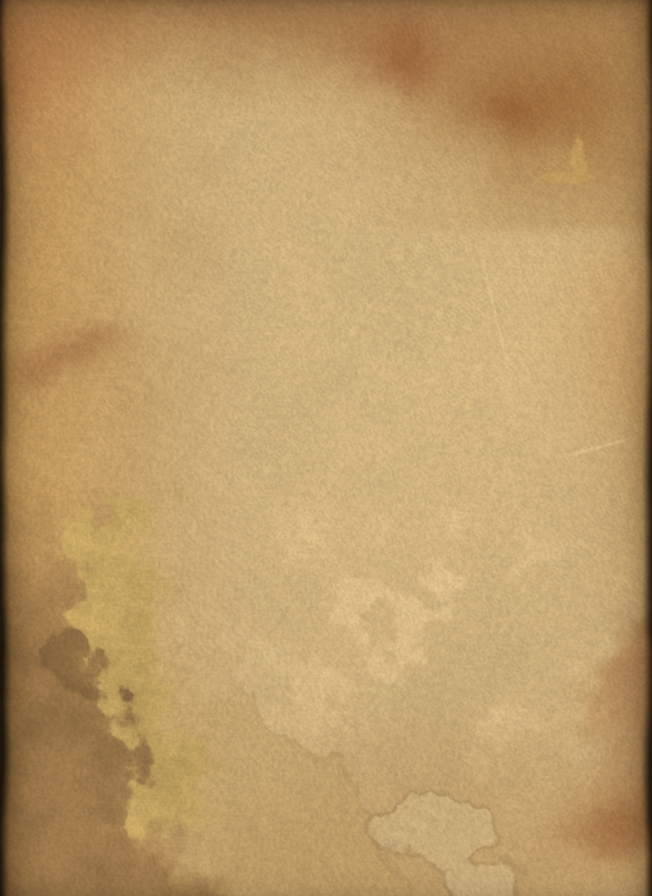
Write a Shadertoy shader that draws this texture.

```glsl
// Aged parchment: a warm cream sheet with dark burnt sides, reddish stains and pale peeled patches.
// Noise-warped ellipses and bands make the stains; rotated fine value noise makes the paper grain.

float hash(vec2 p) {
    return fract(sin(dot(p, vec2(127.1, 311.7))) * 43758.5453);
}

float noise(vec2 p) {
    vec2 i = floor(p), f = fract(p);
    f = f * f * (3.0 - 2.0 * f);
    return mix(mix(hash(i), hash(i + vec2(1, 0)), f.x),
               mix(hash(i + vec2(0, 1)), hash(i + vec2(1, 1)), f.x), f.y);
}

float fbm(vec2 p) {
    float sum = 0.0, amp = 0.5;
    for (int i = 0; i < 5; i++) {
        sum += amp * noise(p);
        p = mat2(1.6, 1.2, -1.2, 1.6) * p + 7.3;
        amp *= 0.5;
    }
    return sum;
}

// Soft stain that fades out from its centre
float stain(vec2 p, vec2 centre, vec2 radius) {
    vec2 q = (p - centre) / radius;
    return exp(-dot(q, q));
}

// Signed distance to an ellipse, in units of its radius
float ellipse(vec2 p, vec2 centre, vec2 radius) {
    return length((p - centre) / radius) - 1.0;
}

// Thin straight scratch, fading at both ends
float scratch(vec2 p, vec2 a, vec2 b) {
    vec2 ab = b - a;
    float t = clamp(dot(p - a, ab) / dot(ab, ab), 0.0, 1.0);
    return smoothstep(0.003, 0.0005, length(p - a - ab * t)) * 4.0 * t * (1.0 - t);
}

void mainImage(out vec4 fragColor, in vec2 fragCoord) {
    vec2 p = fragCoord / iResolution.y;
    float width = iResolution.x / iResolution.y;
    float cloud = fbm(p * 5.0 + 3.0) - 0.48;
    float rag = fbm(p * 26.0) - 0.48;
    vec2 w = p + 0.13 * vec2(cloud, fbm(p * 6.0 + 19.0) - 0.48) + 0.03 * rag;

    // Cream sheet, warmer to the left and duller at the foot
    vec3 col = mix(vec3(0.76, 0.595, 0.36), vec3(0.80, 0.685, 0.48), smoothstep(0.0, 0.26, w.x));
    col = mix(col, vec3(0.82, 0.71, 0.505), 0.6 * stain(w, vec2(0.46, 0.58), vec2(0.22, 0.25)));
    col = mix(col, vec3(0.71, 0.56, 0.36), 0.6 * smoothstep(0.22, 0.0, w.y));
    col *= 1.0 + 0.08 * cloud + 0.05 * rag;

    // Brown head of the sheet, with a faint fold under its right part
    col = mix(col, vec3(0.62, 0.44, 0.26), 0.8 * smoothstep(0.88, 1.0, w.y));
    float fold = smoothstep(0.735, 0.755, p.y + 0.012 * cloud) * smoothstep(0.38, 0.65, p.x);
    col = mix(col, vec3(0.69, 0.53, 0.32), 0.4 * fold);
    col = mix(col, vec3(0.59, 0.40, 0.21), 0.8 * stain(w, vec2(0.62, 0.88), vec2(0.15, 0.08)));
    col = mix(col, vec3(0.55, 0.31, 0.17), 0.6 * stain(w, vec2(0.47, 0.94), vec2(0.055, 0.045)));
    col = mix(col, vec3(0.55, 0.32, 0.16), 0.4 * stain(w, vec2(0.59, 0.87), vec2(0.03, 0.022)));
    col = mix(col, vec3(0.68, 0.45, 0.27), 0.6 * stain(w, vec2(0.02, 0.92), vec2(0.08, 0.08)));

    // Rusty blots on the sides
    col = mix(col, vec3(0.60, 0.40, 0.24), 0.5 * stain(w, vec2(0.06, 0.605), vec2(0.05, 0.02)));
    col = mix(col, vec3(0.76, 0.56, 0.33), 0.5 * stain(w, vec2(0.73, 0.57), vec2(0.06, 0.2)));
    float rust = smoothstep(0.1, -0.3, ellipse(w, vec2(0.73, 0.17), vec2(0.11, 0.15)) + 0.5 * rag);
    col = mix(col, vec3(0.66, 0.46, 0.28), rust * (0.6 + cloud));
    col = mix(col, vec3(0.60, 0.40, 0.23), 0.5 * stain(w, vec2(0.69, 0.07), vec2(0.05, 0.04)));

    // Damp area at lower left: faint tide line, then the mottled brown margin
    float tide = w.x - 0.234 - 0.85 * (0.27 - w.y) + 0.05 * rag;
    float damp = smoothstep(0.006, -0.006, tide) * smoothstep(0.30, 0.22, w.y);
    col = mix(col, vec3(0.74, 0.61, 0.38), 0.4 * damp);
    col *= 1.0 - 0.06 * damp * smoothstep(-0.02, 0.0, tide);
    float spine = 0.125 + 1.1 * (p.y - 0.34) * (p.y - 0.34);
    float side = p.x - spine + 0.14 * rag + 0.06 * cloud;
    float margin = smoothstep(0.03, -0.07, side) * smoothstep(0.5, 0.25, w.y);
    col = mix(col, vec3(0.60, 0.455, 0.28) * (1.0 + 0.3 * rag + 0.3 * cloud), 0.85 * margin);
    float blot = ellipse(w, vec2(0.07, 0.265), vec2(0.045, 0.05)) + 1.5 * rag;
    col *= 1.0 - 0.12 * smoothstep(0.12, -0.1, blot) * smoothstep(-0.9, 0.0, blot);

    // Yellow peeled strip: crisp on the left, fading on the right
    float strip = smoothstep(-0.045, -0.033, side) * smoothstep(0.065, 0.0, side);
    strip *= smoothstep(0.075, 0.095, p.y + 0.1 * rag) * smoothstep(0.45, 0.435, p.y + 0.1 * rag);
    col = mix(col, vec3(0.76, 0.64, 0.375) * (1.0 + 0.2 * rag), 0.85 * strip);

    // Pale torn flakes with a thin shadow rim, and softer wisps above
    float flake = ellipse(p, vec2(0.49, 0.068), vec2(0.062, 0.032)) + 1.6 * rag + cloud;
    flake = min(flake, ellipse(p, vec2(0.54, 0.015), vec2(0.045, 0.035)) + 1.3 * rag + 0.1);
    col *= 1.0 - 0.09 * smoothstep(0.2, 0.0, flake);
    col = mix(col, vec3(0.80, 0.69, 0.49), 0.85 * smoothstep(0.06, -0.12, flake));
    float wisp = smoothstep(0.08, 0.2, rag) * stain(p, vec2(0.5, 0.29), vec2(0.2, 0.12));
    col += 0.05 * wisp;
    float chip = ellipse(p, vec2(0.645, 0.828), vec2(0.014, 0.035)) + 2.5 * rag;
    chip = min(chip, ellipse(p, vec2(0.63, 0.803), vec2(0.04, 0.009)) + 2.5 * rag);
    col = mix(col, vec3(0.76, 0.61, 0.36), 0.8 * smoothstep(0.25, -0.2, chip));

    // Faint scratches
    col += 0.035 * scratch(p, vec2(0.53, 0.74), vec2(0.575, 0.56));
    col += 0.06 * scratch(p, vec2(0.62, 0.488), vec2(0.72, 0.515));

    // Paper grain on a turned lattice
    vec2 g = mat2(0.8, 0.6, -0.6, 0.8) * p;
    float grain = noise(g * 430.0) + 0.7 * noise(p.yx * 290.0 + g * 90.0) - 0.85;
    col *= 1.0 + 0.085 * grain;

    // Burnt sides, darkest in a thin line at the very edge
    float edge = max(min(p.x, width - p.x) + 0.015 * cloud, 0.0);
    col *= 1.0 - vec3(0.40, 0.45, 0.52) * exp(-edge / 0.017);
    col *= mix(0.2, 1.0, smoothstep(-0.004, 0.012, edge));
    col *= 1.0 - 0.22 * exp(-(1.0 - p.y) / 0.012) - 0.1 * exp(-p.y / 0.012);

    fragColor = vec4(clamp(col, 0.0, 1.0), 1.0);
}
```
